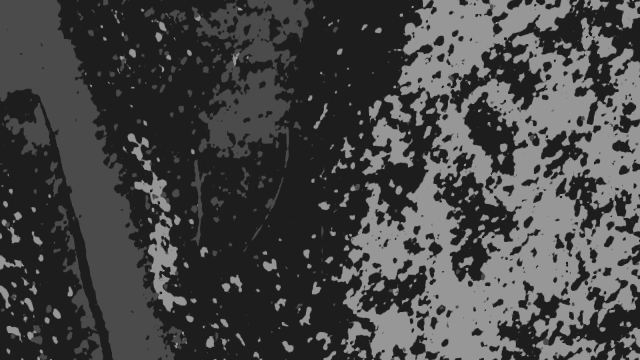
A Shadertoy shader for this texture:

```glsl
// Weathered stone in three greys: a slanted plank, a mottled patch and a pale flaking wall.

const vec3 DARK  = vec3(0.114);
const vec3 MID   = vec3(0.294);
const vec3 LIGHT = vec3(0.592);

const float GRAIN_SCALE  = 56.0;  // flakes per canvas height
const float PATCH_SCALE  = 11.0;  // broad clusters per canvas height
const float ROUGHNESS    = 0.38;  // share of fine detail in the flakes
const float WALL_COVER   = 0.22;  // higher means more pale flakes
const float CLUSTERING   = 0.72;  // how strongly flakes gather
const float EDGE_SOFT    = 0.75;  // edge width in screen samples
const float EMPTY        = -3.2;  // bias that leaves no flakes

vec3 hash3(vec2 cell) {
    vec3 q = fract(cell.xyx * vec3(0.1031, 0.1030, 0.0973));
    q += dot(q, q.yxz + 33.33);
    return fract((q.xxy + q.yzz) * q.zyx);
}

// Cellular noise: signed round kernels on jittered points, deviation near 1
float cellNoise(vec2 p) {
    vec2 cell = floor(p);
    float sum = 0.0;
    for (int j = -1; j <= 1; j++)
    for (int i = -1; i <= 1; i++) {
        vec2 c = cell + vec2(i, j);
        vec3 h = hash3(c);
        vec2 d = p - c - h.xy;
        float k = max(0.0, 1.0 - dot(d, d));
        sum += (2.0 * h.z - 1.0) * k * k * k;
    }
    return 2.6 * sum;
}

// Flakes stretched along a direction
float flakes(vec2 p, vec2 along, float stretch) {
    vec2 a = normalize(along);
    vec2 q = GRAIN_SCALE * vec2(dot(p, a) / stretch, dot(p, vec2(-a.y, a.x)));
    return cellNoise(q + 80.0) + ROUGHNESS * cellNoise(q * 2.1 + 31.7);
}

float blob(vec2 p, vec2 centre, vec2 radius) {
    vec2 d = (p - centre) / radius;
    return exp(-dot(d, d));
}

float window(float v, float lo, float hi, float soft) {
    return smoothstep(lo - soft, lo + soft, v) * (1.0 - smoothstep(hi - soft, hi + soft, v));
}

float cover(float v) {
    float w = EDGE_SOFT * fwidth(v) + 1e-5;
    return smoothstep(-w, w, v);
}

void mainImage(out vec4 fragColor, in vec2 fragCoord) {
    vec2 p = fragCoord / iResolution.y;
    p.x *= (16.0 / 9.0) * iResolution.y / iResolution.x;
    float x = p.x, y = p.y, t = 1.0 - p.y;

    float coarse = cellNoise(p * PATCH_SCALE + 17.0);
    float slanted = flakes(p, vec2(0.55, -1.0), 1.45);
    float rising  = flakes(p + 3.0, vec2(0.7, 1.0), 1.25);
    float grain = mix(slanted, rising, smoothstep(0.72, 0.92, x));
    float midGrain = flakes(p + 7.0, vec2(0.5, 1.0), 1.2);

    // Plank: signed depth inside its two slanted edges, split by a crack
    float plankRight = 0.15 + 0.40 * t - 0.07 * t * t;
    float plankLeft = 0.05 + 0.21 * t;
    float plank = min(plankRight - x, max(x - plankLeft, 0.34 - t + 0.03 * coarse));
    float crackX = 0.115 + 0.26 * (t - 0.28) + 0.004 * sin(y * 23.0);
    float crackWidth = 0.011 * smoothstep(0.24, 0.55, t);
    float crack = 1.0 - smoothstep(crackWidth * 0.6, crackWidth + 0.006, abs(x - crackX));
    crack *= smoothstep(0.24, 0.32, t);
    float plankBias = clamp(plank * mix(90.0, 32.0, t), EMPTY, 3.6) - 5.0 * crack;

    // Mottled patch, trimmed on its right side
    float patches = blob(p, vec2(0.71, 0.66), vec2(0.17, 0.18))
                  + blob(p, vec2(0.75, 0.98), vec2(0.20, 0.14));
    float trim = smoothstep(-0.015, 0.015, x - 0.80 - 0.17 * (y - 0.6));
    float specks = blob(p, vec2(1.10, 0.42), vec2(0.04))
                 + blob(p, vec2(1.15, 0.52), vec2(0.03, 0.05))
                 + blob(p, vec2(0.88, 0.39), vec2(0.035));
    float mottled = -2.5 + 3.4 * patches + 0.45 * coarse - 1.6 * trim + 2.6 * specks;
    mottled -= 1.5 * smoothstep(0.95, 1.15, x);

    // Thin scratches
    float arc = abs(x - 0.80 + 1.3 * (0.61 - y) * (0.61 - y));
    float scratch = (1.0 - smoothstep(0.001, 0.006, arc)) * window(y, 0.30, 0.64, 0.02);
    float streak = abs(x - 0.55 - 0.006 * sin(y * 19.0));
    scratch += (1.0 - smoothstep(0.001, 0.008, streak)) * window(y, 0.29, 0.55, 0.03);
    float tick = abs(x - 0.895);
    scratch += (1.0 - smoothstep(0.001, 0.007, tick)) * window(y, 0.22, 0.38, 0.02);
    float midBias = max(plankBias, mottled + 3.0 * scratch);

    // Pale wall on the right, with darker hollows
    float wallEdge = 0.95 + 0.10 * y + 0.12 * y * y * y + 0.025 * coarse;
    float hollows = blob(p, vec2(1.41, 0.79), vec2(0.07, 0.12))
                  + blob(p, vec2(1.33, 0.30), vec2(0.07, 0.14))
                  + blob(p, vec2(1.67, 0.07), vec2(0.13, 0.09))
                  + blob(p, vec2(1.09, 0.21), vec2(0.09, 0.06))
                  + blob(p, vec2(1.62, 0.88), vec2(0.09, 0.10));
    float wall = WALL_COVER + CLUSTERING * coarse - 0.9 * hollows + 0.25;
    wall = mix(EMPTY, wall, smoothstep(-0.07, 0.03, x - wallEdge));

    // Pale strip beside the plank
    float beside = x - plankRight - mix(0.02, 0.085, smoothstep(0.05, 0.5, y));
    float strip = EMPTY + 3.5 * exp(-beside * beside / 0.0036) * window(y, 0.12, 0.63, 0.07);

    // Sparse chips
    float chips = window(x, 0.48, 0.97, 0.06) * (1.0 - smoothstep(0.22, 0.40, y));
    chips += window(x, 0.84, 1.06, 0.04) * window(y, 0.30, 0.78, 0.08) * 0.9;
    chips += (1.0 - smoothstep(0.13, 0.22, x)) * (1.0 - smoothstep(0.42, 0.55, y));
    chips += blob(p, vec2(0.37, 0.87), vec2(0.13, 0.14)) + blob(p, vec2(0.67, 0.84), vec2(0.07, 0.04));
    float sparse = EMPTY + 1.85 * min(chips, 1.1) + 0.2 * coarse;
    float lightBias = max(wall, max(strip, sparse));
    lightBias -= 6.0 * smoothstep(-0.01, 0.025, plank) + 1.8 * specks;

    vec3 color = mix(DARK, LIGHT, cover(grain + lightBias));
    color = mix(color, MID, cover(midGrain + midBias));
    fragColor = vec4(color, 1.0);
}
```
